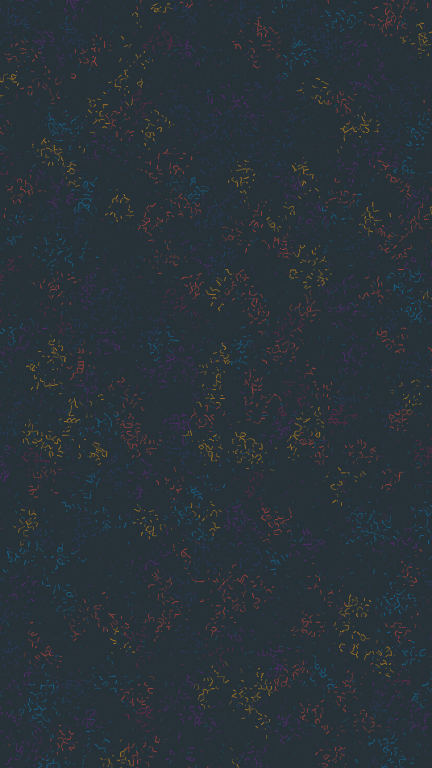
Reproduce this pattern procedurally as a Shadertoy shader.

```glsl
// Fine coloured squiggles scattered in loose patches over dark slate.
// The strokes are randomly kept borders of a small cellular net, and a
// coarse cellular layer decides their hue and density in each patch.

const float NET_CELLS = 104.0;    // net cells across the canvas width
const float PATCH_CELLS = 13.0;   // colour patches across the canvas width
const float HALF_WIDTH = 0.115;   // stroke half width in net cells
const float STRAY_CHANCE = 0.10;  // share of faint borders kept everywhere
const vec3 SLATE = vec3(0.150, 0.197, 0.220);

const vec3 RED = vec3(0.77, 0.27, 0.23);
const vec3 AMBER = vec3(0.80, 0.53, 0.11);
const vec3 BLUE = vec3(0.07, 0.45, 0.66);
const vec3 PURPLE = vec3(0.41, 0.15, 0.52);
const vec3 NAVY = vec3(0.17, 0.24, 0.44);
const vec3 WINE = vec3(0.50, 0.14, 0.32);

float hash(vec2 p, float seed) {
    vec3 q = fract(vec3(p.xyx) * vec3(0.1031, 0.1030, 0.0973) + seed * 0.137);
    q += dot(q, q.yzx + 33.33);
    return fract((q.x + q.y) * q.z);
}

vec2 cellPoint(vec2 id, float seed) {
    return id + 0.08 + 0.84 * vec2(hash(id, seed), hash(id, seed + 5.3));
}

vec3 pickHue(float h) {
    if (h < 0.29) return RED;
    if (h < 0.47) return AMBER;
    if (h < 0.62) return BLUE;
    if (h < 0.79) return PURPLE;
    if (h < 0.93) return NAVY;
    return WINE;
}

// Nearest cell: xy = cell id, z = distance to its point
vec3 nearestCell(vec2 p, float seed) {
    vec2 base = floor(p);
    vec3 best = vec3(0.0, 0.0, 9.0);
    for (int y = -1; y <= 1; y++)
    for (int x = -1; x <= 1; x++) {
        vec2 id = base + vec2(x, y);
        float d = length(cellPoint(id, seed) - p);
        if (d < best.z) best = vec3(id, d);
    }
    return best;
}

// Closest border of a cell: xy = id of the cell beyond it, z = distance
vec3 nearestBorder(vec2 p, vec2 home, float seed) {
    vec2 a = cellPoint(home, seed);
    vec3 best = vec3(home, 9.0);
    for (int y = -2; y <= 2; y++)
    for (int x = -2; x <= 2; x++) {
        if (x == 0 && y == 0) continue;
        vec2 id = home + vec2(x, y);
        vec2 b = cellPoint(id, seed);
        float d = dot(0.5 * (a + b) - p, normalize(b - a));
        if (d < best.z) best = vec3(id, d);
    }
    return best;
}

// Layered sines that bend patch outlines
vec2 warp(vec2 p) {
    return 0.20 * sin(p.yx * 3.1 + 1.3) + 0.13 * sin(p.yx * 7.7 + p * 2.3);
}

// Chance that a border at this place of a patch is kept
float borderChance(vec2 place, vec3 patchInfo) {
    float filled = step(0.12, hash(patchInfo.xy, 3.0));
    float falloff = 1.0 - smoothstep(0.15, 0.75, patchInfo.z);
    float clumps = 0.65 + 0.6 * sin(place.x * 0.97 + 2.0 * sin(place.y * 0.57))
                              * sin(place.y * 0.89 + 2.0 * sin(place.x * 0.49));
    return 0.50 * filled * falloff * clumps;
}

// Stroke colour and opacity for one border of the net
vec4 borderInk(vec2 place, vec2 pairId) {
    vec2 q = place * PATCH_CELLS / NET_CELLS;
    vec3 patchInfo = nearestCell(q + warp(q), 1.0);
    float roll = hash(pairId, 11.0);
    float strength = hash(pairId, 12.0);

    if (roll < borderChance(place, patchInfo)) {
        return vec4(pickHue(hash(patchInfo.xy, 4.0)), 0.25 + 0.55 * strength);
    }
    float kept = step(1.0 - STRAY_CHANCE, roll);
    vec3 strayHue = pickHue(0.5 + 0.5 * hash(pairId, 13.0));
    return vec4(strayHue, kept * (0.10 + 0.30 * strength));
}

void mainImage(out vec4 fragColor, in vec2 fragCoord) {
    float pixel = NET_CELLS / iResolution.x;
    vec2 p = fragCoord * pixel;

    vec2 home = nearestCell(p, 2.0).xy;
    vec3 border = nearestBorder(p, home, 2.0);
    vec2 middle = 0.5 * (cellPoint(home, 2.0) + cellPoint(border.xy, 2.0));
    vec4 ink = borderInk(middle, home + border.xy);

    float cover = clamp((HALF_WIDTH - border.z) / pixel + 0.5, 0.0, 1.0);
    fragColor = vec4(mix(SLATE, ink.rgb, cover * ink.a), 1.0);
}
```
